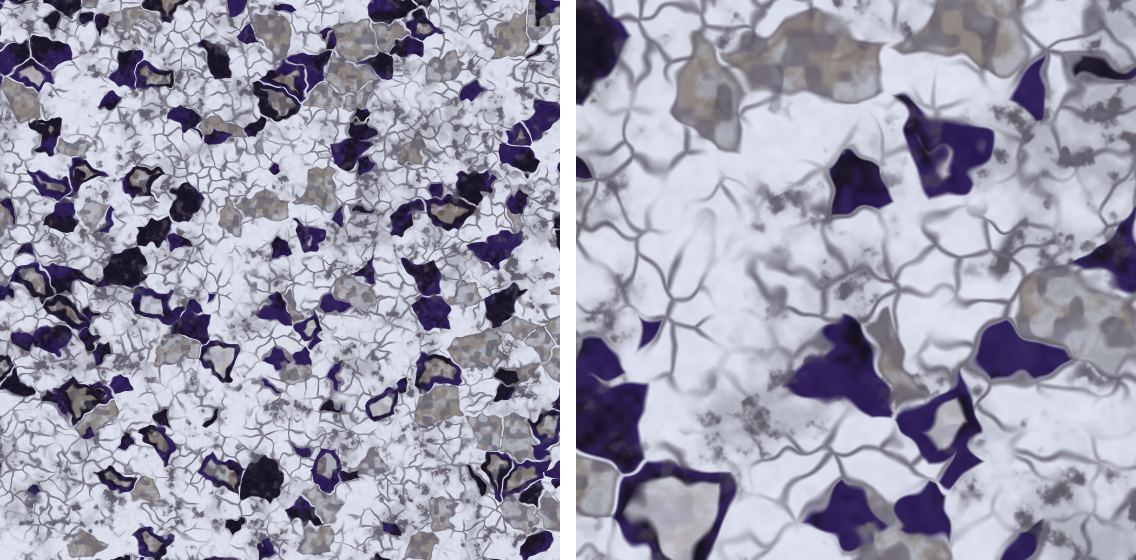
Left, the full canvas; right, a detail of the centre.
Give the GLSL for this texture, as a Shadertoy shader.

```glsl
// Thin section of a granular rock: pale crystals crossed by fine seams,
// brownish translucent grains, and inky violet-rimmed grains, some hollow.
// Warped cellular noise gives the grains; layered noise gives haze and specks.

const vec3 PALE   = vec3(0.86, 0.875, 0.925);
const vec3 SILVER = vec3(0.66, 0.67, 0.71);
const vec3 SLATE  = vec3(0.48, 0.47, 0.53);
const vec3 UMBER  = vec3(0.51, 0.47, 0.45);
const vec3 SHADOW = vec3(0.33, 0.31, 0.36);
const vec3 INK    = vec3(0.11, 0.09, 0.15);
const vec3 VIOLET = vec3(0.18, 0.12, 0.34);

const vec2  GRAIN_SCALE  = vec2(17.0, 20.0); // large grains per canvas
const vec2  CHIP_SCALE   = vec2(33.0, 37.0); // small grains per canvas
const float DARK_SHARE   = 0.23;
const float HOLLOW_SHARE = 0.50;
const float BROWN_SHARE  = 0.13;
const float CHIP_SHARE   = 0.06;
const float RIM_WIDTH    = 0.17;             // in grain cells
const float SEAM_WIDTH   = 0.085;            // in chip cells

vec2 hash2(vec2 p) {
    vec3 q = fract(p.xyx * vec3(0.1031, 0.1030, 0.0973));
    q += dot(q, q.yzx + 33.33);
    return fract((q.xx + q.yz) * q.zy);
}

float noise(vec2 p) {
    vec2 i = floor(p), f = fract(p);
    f = f * f * (3.0 - 2.0 * f);
    vec2 e = vec2(1.0, 0.0);
    return mix(mix(hash2(i).x, hash2(i + e).x, f.x),
               mix(hash2(i + e.yx).x, hash2(i + e.xx).x, f.x), f.y);
}

float fbm(vec2 p) {
    float sum = 0.0, amp = 0.533;
    for (int i = 0; i < 4; i++) {
        sum += amp * noise(p);
        p = mat2(1.6, 1.2, -1.2, 1.6) * p + 7.3;
        amp *= 0.5;
    }
    return sum;
}

// Returns the distance to the cell border (x) and the cell's lattice id (yz).
vec3 cells(vec2 p) {
    vec2 base = floor(p), nearest = vec2(0.0), id = base;
    float best = 9.0;
    for (int y = -1; y <= 1; y++)
    for (int x = -1; x <= 1; x++) {
        vec2 c = base + vec2(x, y);
        vec2 r = c + hash2(c) - p;
        if (dot(r, r) < best) { best = dot(r, r); nearest = r; id = c; }
    }
    float border = 9.0;
    for (int y = -2; y <= 2; y++)
    for (int x = -2; x <= 2; x++) {
        vec2 c = id + vec2(x, y);
        vec2 r = c + hash2(c) - p;
        vec2 gap = r - nearest;
        if (dot(gap, gap) > 1e-5)
            border = min(border, dot(0.5 * (r + nearest), normalize(gap)));
    }
    return vec3(border, id);
}

void mainImage(out vec4 fragColor, in vec2 fragCoord) {
    vec2 p = fragCoord / iResolution.y + 3.0;

    // Ragged outlines come from a coarse and a fine warp
    vec2 coarse = vec2(noise(p * 24.0), noise(p * 24.0 + 51.0)) - 0.5;
    vec2 fine = vec2(noise(p * 85.0), noise(p * 85.0 + 29.0)) - 0.5;
    vec2 q = p + 0.026 * coarse + 0.011 * fine;

    float patches = fbm(p * 6.0 + 11.0);
    float haze = fbm(p * 26.0);
    float grit = fbm(p * 75.0 + 5.0);
    float grainy = noise(p * 170.0);

    // Pale ground with cloudy haze and scattered tufts
    vec3 col = PALE + 0.05 * (grit - 0.5);
    float cloud = smoothstep(0.42, 0.72, 0.6 * haze + 0.4 * grit + 0.25 * (patches - 0.5));
    col = mix(col, SILVER, 0.85 * cloud);
    float tuft = smoothstep(0.56, 0.74, grit) * smoothstep(0.40, 0.60, haze);
    col = mix(col, SHADOW, 0.85 * tuft);

    // Seams between the small crystals, fading in and out
    vec3 chip = cells(q * CHIP_SCALE);
    float seam = 1.0 - smoothstep(0.0, SEAM_WIDTH * 1.6, chip.x);
    seam *= smoothstep(0.34, 0.62, 0.5 * patches + 0.5 * noise(p * 38.0 + 17.0));
    col = mix(col, mix(SLATE, SHADOW, grainy), 0.85 * seam);

    // Large grains, picked more often where the patches are dense
    vec3 grain = cells(q * GRAIN_SCALE);
    vec2 kind = hash2(grain.yz + 71.0);
    vec2 style = hash2(grain.yz + 133.0);
    float density = noise(grain.yz * 0.31 + 4.0) - 0.5;
    float pick = kind.x - 0.22 * density;
    float body = smoothstep(0.0, 0.07, grain.x);
    vec3 mottled = mix(UMBER, SILVER, smoothstep(0.35, 0.70, grit + 0.25 * (style.x - 0.5)));
    mottled = mix(mottled, SHADOW, 0.7 * smoothstep(0.52, 0.75, noise(p * 95.0 + 9.0)));

    // Violet gathers near the rims and in loose pools
    float pool = noise(p * 19.0 + 40.0) + 0.25 * (grainy - 0.5);
    float violet = smoothstep(0.40, 0.75, pool + 0.22 * (1.0 - smoothstep(0.0, 0.2, grain.x)));
    vec3 dark = mix(INK, VIOLET, violet) + 0.06 * (grit - 0.5);

    if (pick < DARK_SHARE) {
        float rim = RIM_WIDTH * (0.7 + 0.8 * noise(p * 45.0 + 3.0));
        float core = smoothstep(rim, rim + 0.10, grain.x) * step(kind.y, HOLLOW_SHARE);
        vec3 inside = mix(mottled, PALE, 0.55 * step(0.72, style.y));
        vec3 solid = mix(dark, SHADOW, 0.55 * smoothstep(0.58, 0.78, grit));
        col = mix(col, mix(solid, inside, core), body);
    } else if (pick < DARK_SHARE + BROWN_SHARE) {
        float outline = 1.0 - smoothstep(0.02, 0.13, grain.x);
        col = mix(col, mix(mottled, SHADOW, 0.7 * outline), 0.85 * body);
    }

    // Small dark chips
    float chipPick = step(hash2(chip.yz + 19.0).x, CHIP_SHARE);
    col = mix(col, dark, chipPick * smoothstep(0.02, 0.13, chip.x));

    // Fine film of grain over everything
    col += 0.035 * (grainy - 0.5);
    fragColor = vec4(clamp(col, 0.0, 1.0), 1.0);
}
```
